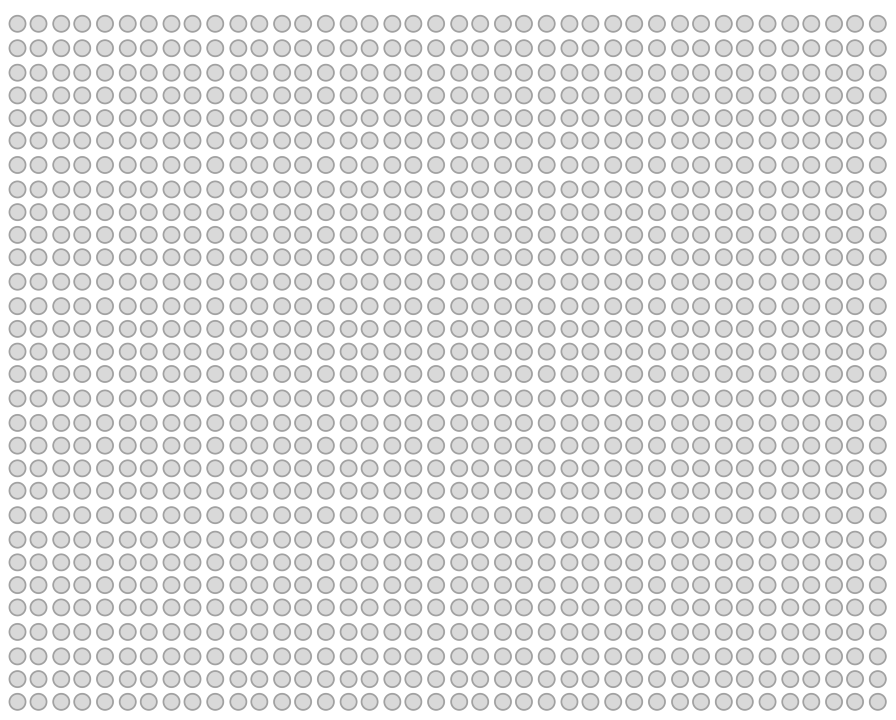
A WebGL 1 fragment shader for this pattern:

```glsl
precision highp float;

uniform vec2 u_resolution;

// Layout is in design units: the canvas is 512 wide and 412 high.
const vec2 CANVAS = vec2(512.0, 412.0);
const vec2 DOT_COUNT = vec2(40.0, 30.0);
const vec2 FIRST_DOT = vec2(10.0, 13.6);
const vec2 GROUP_SIZE = vec2(10.0, 5.0);
const vec2 GROUP_PITCH = vec2(126.2, 66.8);

const float OUTER_RADIUS = 5.1;
const float RING_WIDTH = 1.0;

const vec3 PAPER = vec3(1.0);
const vec3 RING_GRAY = vec3(0.63);
const vec3 FILL_GRAY = vec3(0.85);

// Centre of the dot at a column and row, with uneven steps inside each group.
vec2 dotCentre(vec2 index) {
  vec2 group = floor((index + 0.5) / GROUP_SIZE);
  vec2 member = index - group * GROUP_SIZE;
  float columnStep = floor(12.6 * member.x + 0.05);
  float rowStep = 13.0 * member.y + min(member.y, 2.0);
  return FIRST_DOT + group * GROUP_PITCH + vec2(columnStep, rowStep);
}

// Offset to the nearest column and row, found independently per axis.
vec2 nearestOffset(vec2 point) {
  vec2 guess = floor((point - FIRST_DOT) * GROUP_SIZE / GROUP_PITCH + 0.5);
  vec2 nearest = CANVAS;
  for (int i = -1; i <= 1; i++) {
    vec2 index = clamp(guess + float(i), vec2(0.0), DOT_COUNT - 1.0);
    nearest = min(nearest, abs(point - dotCentre(index)));
  }
  return nearest;
}

float discCoverage(float dist, float radius, float blur) {
  return 1.0 - smoothstep(radius - blur, radius + blur, dist);
}

// Filled disc with a thin darker rim.
vec3 paintDot(vec3 base, float dist, float blur) {
  vec3 color = mix(base, RING_GRAY, discCoverage(dist, OUTER_RADIUS, blur));
  float inner = discCoverage(dist, OUTER_RADIUS - RING_WIDTH, blur);
  return mix(color, FILL_GRAY, inner);
}

void main() {
  vec2 uv = gl_FragCoord.xy / u_resolution;
  vec2 point = vec2(uv.x, 1.0 - uv.y) * CANVAS;
  float blur = 0.65 * CANVAS.x / u_resolution.x;
  float dist = length(nearestOffset(point));
  gl_FragColor = vec4(paintDot(PAPER, dist, blur), 1.0);
}
```
